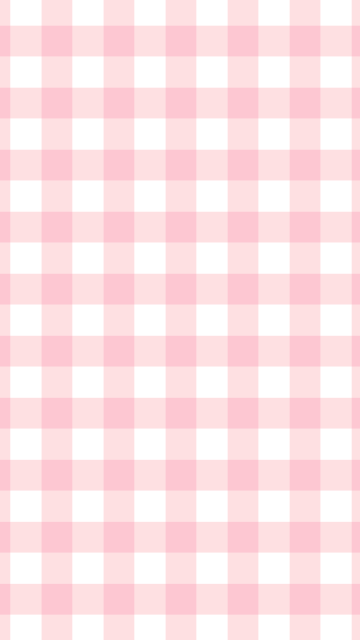
This pattern is drawn by a Shadertoy shader. Its source:

```glsl
// Pink gingham: equal vertical and horizontal bands cross on white.
// Each axis is a periodic band mask; the number of overlapping bands
// picks white, pale pink or deeper pink.

const float PITCH = 0.0969;                     // repeat, in canvas heights
const float DUTY = 0.497;                       // band share of each repeat
const vec2 FIRST_CENTER = vec2(0.0890, 0.0638); // center of one band per axis
const float EDGE_SOFTNESS = 0.0014;             // minimum edge blur
const vec3 WHITE = vec3(1.0);
const vec3 PALE_PINK = vec3(0.996, 0.878, 0.888);
const vec3 DEEP_PINK = vec3(0.992, 0.780, 0.824);

// Coverage of the repeating bands on both axes at once
vec2 bandMask(vec2 p, float blur) {
    vec2 offset = (fract((p - FIRST_CENTER) / PITCH + 0.5) - 0.5) * PITCH;
    vec2 dist = abs(offset) - 0.5 * DUTY * PITCH;
    return 1.0 - smoothstep(-0.5 * blur, 0.5 * blur, dist);
}

void mainImage(out vec4 fragColor, in vec2 fragCoord) {
    vec2 p = fragCoord / iResolution.y;
    float blur = max(EDGE_SOFTNESS, 1.0 / iResolution.y);
    vec2 band = bandMask(p, blur);

    // Blend the three cloth tones by band coverage
    vec3 offRow = mix(WHITE, PALE_PINK, band.x);
    vec3 onRow = mix(PALE_PINK, DEEP_PINK, band.x);
    fragColor = vec4(mix(offRow, onRow, band.y), 1.0);
}
```
